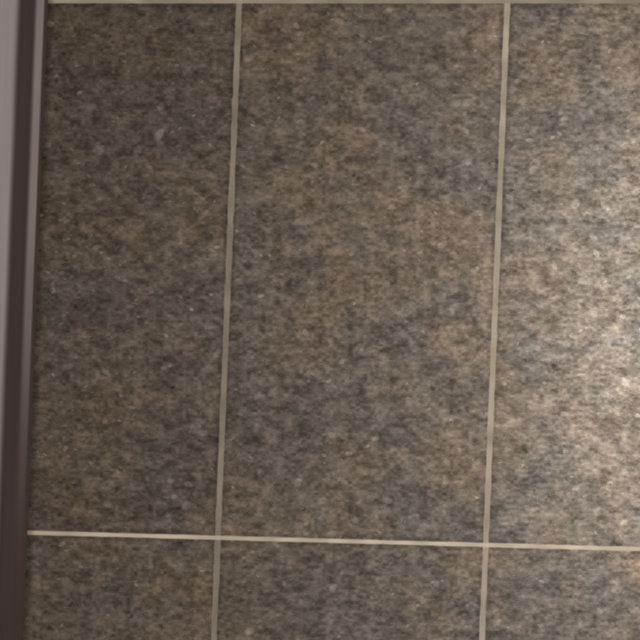
A Shadertoy shader for this texture:

```glsl
// Speckled brown stone floor tiles with thin pale grout, a metal trim at the left and a soft glow at the right.
#define TILE_WIDTH 0.419
#define COLUMN_START 0.334
#define LEAN 0.040
#define JOINT_V 0.0046
#define JOINT_H 0.0034
#define GRAIN 0.62
#define FLECK_SCALE 46.0
#define GLOW_CENTER vec2(1.05, 0.47)
#define GLOW_SIZE vec2(0.25, 0.43)
#define STONE_DARK vec3(0.305, 0.265, 0.225)
#define STONE_LIGHT vec3(0.435, 0.392, 0.350)
#define GROUT vec3(0.60, 0.55, 0.48)

float hash(vec2 p) {
    return fract(sin(dot(p, vec2(127.1, 311.7))) * 43758.5453);
}

float noise(vec2 p) {
    vec2 i = floor(p), f = fract(p);
    f = f * f * (3.0 - 2.0 * f);
    return mix(mix(hash(i), hash(i + vec2(1, 0)), f.x),
               mix(hash(i + vec2(0, 1)), hash(i + vec2(1, 1)), f.x), f.y);
}

float fbm(vec2 p) {
    float sum = 0.0, amp = 0.5;
    for (int i = 0; i < 4; i++) {
        sum += amp * (noise(p) - 0.5);
        p = mat2(0.8, 0.6, -0.6, 0.8) * p * 2.03 + 7.3;
        amp *= 0.6;
    }
    return sum;
}

// Scattered oval chips; positive values are pale, negative are dark.
float flecks(vec2 p) {
    vec2 cell = floor(p);
    float sum = 0.0;
    for (int y = -1; y <= 1; y++)
    for (int x = -1; x <= 1; x++) {
        vec2 id = cell + vec2(x, y);
        vec2 d = p - id - vec2(hash(id), hash(id + 17.3));
        float angle = (hash(id + 5.1) - 0.5) * 2.2;
        float size = mix(0.12, 0.38, pow(hash(id + 9.7), 3.0));
        float tone = hash(id + 31.9);
        d = mat2(cos(angle), -sin(angle), sin(angle), cos(angle)) * d / vec2(1.4, 0.85);
        float strength = tone > 0.55 ? pow(tone, 4.0) : -0.4 * step(tone, 0.22);
        sum += strength * (1.0 - smoothstep(size * 0.45, size * 1.2, length(d)));
    }
    return sum;
}

float joint(float dist, float halfWidth, float soft) {
    return 1.0 - smoothstep(halfWidth - soft, halfWidth + soft, dist);
}

void mainImage(out vec4 fragColor, in vec2 fragCoord) {
    vec2 uv = fragCoord / iResolution.xy;
    float soft = max(0.0020, 0.75 / iResolution.y);

    // Slightly skewed tile grid
    float column = (uv.x - COLUMN_START - LEAN * uv.y) / TILE_WIDTH;
    float jointBase = 0.169 - 0.027 * uv.x;
    float rowHeight = 0.998 - jointBase;
    float row = (uv.y - jointBase) / rowHeight;
    vec2 tile = floor(vec2(column, row));
    vec2 stone = uv + tile * 3.7;

    // Light falling across the floor
    vec2 q = (uv - GLOW_CENTER) / GLOW_SIZE;
    float glow = exp(-dot(q, q));
    float light = smoothstep(-0.1, 1.0, uv.x) - 0.22 * smoothstep(0.55, 1.0, uv.y);
    vec3 color = mix(STONE_DARK, STONE_LIGHT, light) + glow * vec3(0.255, 0.240, 0.222);
    color *= 0.98 + 0.05 * hash(tile + 2.0);

    // Stone: warm and cool patches, grain and chips
    float patches = fbm(stone * 11.0);
    color *= 1.0 + patches * vec3(0.22, 0.10, 0.0);
    float grain = fbm(stone * vec2(62.0, 84.0)) + 0.45 * (noise(stone * vec2(170.0, 215.0)) - 0.5);
    color *= 1.0 + GRAIN * grain;
    float chips = flecks(stone * FLECK_SCALE) + 0.55 * flecks(stone * FLECK_SCALE * 2.1 + 40.0);
    color += chips * (0.11 + 0.08 * glow) * vec3(1.0, 0.97, 0.93);
    color += glow * 0.10 * (noise(stone * 260.0) - 0.5);

    // Grout joints with gently uneven edges and tone
    float wobble = 0.0014 * (noise(uv * 55.0) - 0.5);
    float distV = abs(fract(column + 0.5) - 0.5) * TILE_WIDTH + wobble;
    float distH = abs(fract(row + 0.5) - 0.5) * rowHeight + wobble * 0.5;
    float wear = 0.92 + 0.16 * noise(uv * 38.0);
    vec3 groutV = GROUT * wear * (0.84 + 0.26 * smoothstep(0.4, 0.8, uv.x));
    vec3 groutH = GROUT * wear * mix(1.10 + 0.25 * uv.x, 0.92, step(0.5, row));
    color *= 1.0 - 0.12 * joint(min(distV, distH), 0.009, 0.004);
    color = mix(color, groutV, 0.92 * joint(distV, JOINT_V, soft));
    color = mix(color, groutH, 0.95 * joint(distH, JOINT_H, soft));

    // Metal trim: shadow, bright lip, dark groove and pale outer face
    float inset = 0.036 + 0.039 * uv.y - uv.x;
    color *= 1.0 - 0.30 * smoothstep(-0.014, 0.0, inset);
    float lip = smoothstep(0.003, 0.008, inset) * (1.0 - smoothstep(0.014, 0.023, inset));
    float face = smoothstep(0.040, 0.052, inset);
    vec3 metal = vec3(0.235, 0.195, 0.185);
    metal = mix(metal, vec3(0.47, 0.425, 0.41), lip * smoothstep(0.05, 0.75, uv.y));
    metal = mix(metal, vec3(0.52, 0.475, 0.465), face);
    metal *= 0.96 + 0.08 * noise(vec2(inset * 180.0, uv.y * 9.0));
    color = mix(color, metal, smoothstep(-soft, soft, inset));

    fragColor = vec4(clamp(color, 0.0, 1.0), 1.0);
}
```
